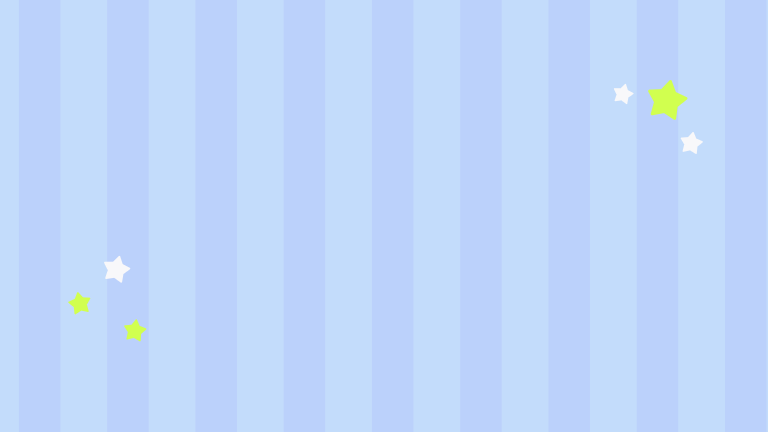
Write a WebGL 2 fragment shader that draws this background.

```glsl
#version 300 es
precision highp float;

uniform vec2 u_resolution;
out vec4 outColor;

// Lengths are in canvas heights, angles in radians clockwise from up
const vec3 PALE_BLUE = vec3(0.765, 0.863, 0.984);
const vec3 SOFT_BLUE = vec3(0.735, 0.818, 0.984);
const vec3 WHITE = vec3(0.972, 0.972, 0.980);
const vec3 LIME = vec3(0.820, 1.0, 0.310);

const float STRIPE_PERIOD = 0.2043;
const float STRIPE_WIDTH = 0.0961;
const float FIRST_STRIPE_CENTER = 0.0918;

const float STAR_WAIST = 0.53;
const float STAR_ROUNDING = 0.07;
const float POINT_ANGLE = 6.2831853 / 5.0;

// Each star: center x, center y, radius, turn; the white ones come first
const int STAR_COUNT = 6;
const int WHITE_COUNT = 3;
const vec4 STARS[STAR_COUNT] = vec4[](
    vec4(1.442, 0.782, 0.0245, 0.25),
    vec4(1.600, 0.668, 0.0270, 0.17),
    vec4(0.269, 0.376, 0.0325, 0.24),
    vec4(1.543, 0.767, 0.0485, 0.20),
    vec4(0.185, 0.297, 0.0270, -0.19),
    vec4(0.312, 0.234, 0.0270, 0.14)
);

float stripeDistance(float x) {
    float cell = fract((x - FIRST_STRIPE_CENTER) / STRIPE_PERIOD + 0.5) - 0.5;
    return abs(cell) * STRIPE_PERIOD - 0.5 * STRIPE_WIDTH;
}

// Signed distance to a five-pointed star with rounded tips
float starDistance(vec2 p, float radius, float turn) {
    float angle = atan(p.x, p.y) - turn;
    angle = abs(mod(angle + 0.5 * POINT_ANGLE, POINT_ANGLE) - 0.5 * POINT_ANGLE);
    vec2 folded = length(p) * vec2(cos(angle), sin(angle));

    float rounding = radius * STAR_ROUNDING;
    vec2 tip = vec2(radius - rounding, 0.0);
    vec2 waist = radius * STAR_WAIST * vec2(cos(0.5 * POINT_ANGLE), sin(0.5 * POINT_ANGLE));
    vec2 edge = waist - tip;
    vec2 offset = folded - tip;
    float along = clamp(dot(offset, edge) / dot(edge, edge), 0.0, 1.0);
    float side = sign(offset.y * -edge.x + offset.x * edge.y);
    return side * length(offset - edge * along) - rounding;
}

float coverage(float dist, float pixel) {
    return clamp(0.5 - dist / pixel, 0.0, 1.0);
}

void main() {
    float pixel = 1.0 / u_resolution.y;
    vec2 p = gl_FragCoord.xy * pixel;

    // Vertical stripes
    vec3 color = mix(PALE_BLUE, SOFT_BLUE, coverage(stripeDistance(p.x), pixel));

    // Scattered stars
    for (int i = 0; i < STAR_COUNT; i++) {
        vec4 star = STARS[i];
        vec3 starColor = i < WHITE_COUNT ? WHITE : LIME;
        float dist = starDistance(p - star.xy, star.z, star.w);
        color = mix(color, starColor, coverage(dist, pixel));
    }

    outColor = vec4(color, 1.0);
}
```
